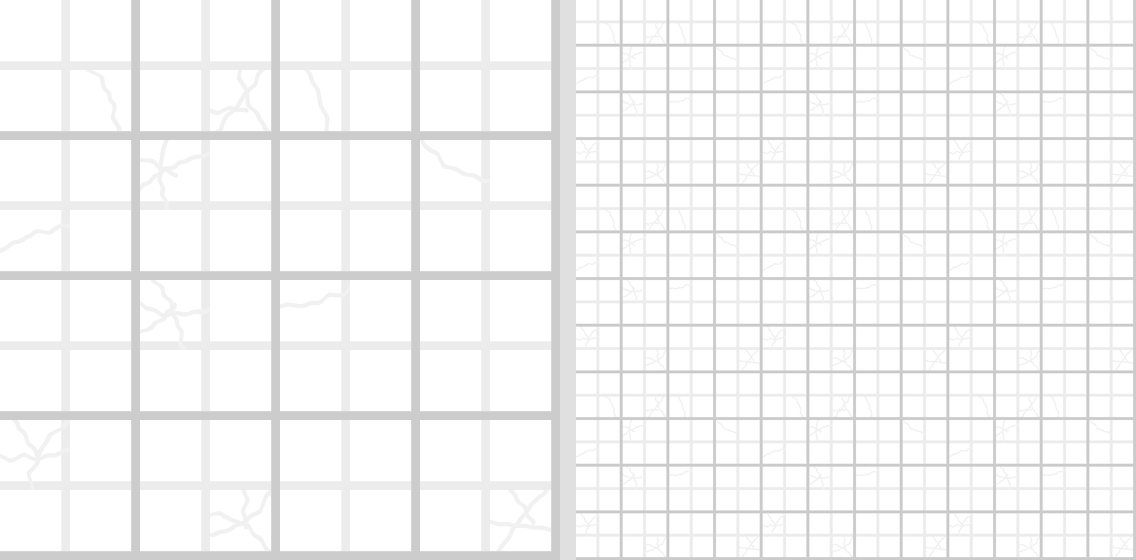
Left, the tile; right, the same tile 3 across and 3 down.
Write a Shadertoy shader that draws this pattern.

```glsl
// A white tiled sheet: a bold grey grid of cells, each halved by a paler grid,
// with faint wavering cracks in some tiles. Lines are wrapped distance bands;
// cracks are bowed strands bent by gradient noise and clipped to their tile.

#define CELLS 4.0           // repeats across and down
#define LINE_WIDTH 0.0625   // both grids, in cells
#define CRACK_WIDTH 0.062   // in tiles (half cells)
#define CRACK_BOW 1.1       // strongest curvature of a strand
#define CRACK_WOBBLE 0.11   // height of the fine waver
#define PAPER vec3(1.0)
#define MINOR_GREY vec3(0.925)
#define MAJOR_GREY vec3(0.80)
#define CRACK_GREY vec3(0.945)

float hash(float n) {
    return fract(sin(n * 127.1 + 3.7) * 43758.5);
}

// One-dimensional gradient noise
float gradientNoise(float x, float seed) {
    float i = floor(x), f = x - i;
    float a = (hash(i + seed) * 2.0 - 1.0) * f;
    float b = (hash(i + 1.0 + seed) * 2.0 - 1.0) * (f - 1.0);
    return mix(a, b, f * f * f * (f * (f * 6.0 - 15.0) + 10.0));
}

// Coverage of lines that fill the end of every unit period on both axes
float gridLines(vec2 p, float width, vec2 pixel) {
    vec2 d = abs(fract(p + 0.5 * width + 0.5) - 0.5) - 0.5 * width;
    vec2 cover = clamp(0.5 - d / pixel, 0.0, 1.0);
    return max(cover.x, cover.y);
}

// Distance to a bowed strand through the tile centre; a branch is only half of it
float strandDistance(vec2 p, float angle, float seed, bool branch) {
    float c = cos(angle), s = sin(angle);
    vec2 q = vec2(c * p.x + s * p.y, c * p.y - s * p.x);
    float bow = (hash(seed) - 0.5) * CRACK_BOW;
    float offset = (hash(seed + 1.0) - 0.5) * 0.3;
    float waver = CRACK_WOBBLE * gradientNoise(q.x * 5.0, seed + 20.0);
    float slope = 2.0 * bow * q.x;
    float d = (q.y - offset - bow * q.x * q.x - waver) / sqrt(1.0 + slope * slope);
    return length(vec2(branch ? min(q.x + 0.1, 0.0) : 0.0, d));
}

// Coverage of the cracks: at most one cracked tile per cell
float cracks(vec2 p, float pixel) {
    vec2 cell = floor(p);
    float id = cell.x + CELLS * cell.y;

    // Evenly spread choice of cells, then of the tile within the cell
    if (fract(id * 0.38 - 0.02) < 0.32) return 0.0;
    float turn = mod(id + 3.0, CELLS * CELLS);
    vec2 chosen = step(vec2(turn), vec2(4.5, 7.5));
    if (floor(fract(p) * 2.0) != chosen) return 0.0;

    // One lone strand, or three that meet
    vec2 local = fract(p * 2.0) - 0.5 * (1.0 - 2.0 * LINE_WIDTH);
    int strands = mod(id, CELLS) == 1.0 || id > 11.5 ? 3 : 1;
    float angle = hash(id + 0.5) * 3.14159;
    float d = 1.0;
    for (int i = 0; i < strands; i++) {
        float seed = id * 31.0 + float(i) * 7.0;
        d = min(d, strandDistance(local, angle + float(i) * 1.05, seed, i == 2));
    }
    return clamp(0.5 - (d - 0.5 * CRACK_WIDTH) / pixel, 0.0, 1.0);
}

void mainImage(out vec4 fragColor, in vec2 fragCoord) {
    // Cell coordinates, running downwards
    vec2 uv = fragCoord / iResolution.xy;
    vec2 p = vec2(uv.x, 1.0 - uv.y) * CELLS;
    vec2 pixel = CELLS / iResolution.xy;

    // Pale grid, cracks, then the bold grid on top
    vec3 color = PAPER;
    color = mix(color, MINOR_GREY, gridLines(p * 2.0, LINE_WIDTH * 2.0, pixel * 2.0));
    color = mix(color, CRACK_GREY, cracks(p, pixel.y * 2.0));
    color = mix(color, MAJOR_GREY, gridLines(p, LINE_WIDTH, pixel));
    fragColor = vec4(color, 1.0);
}
```
